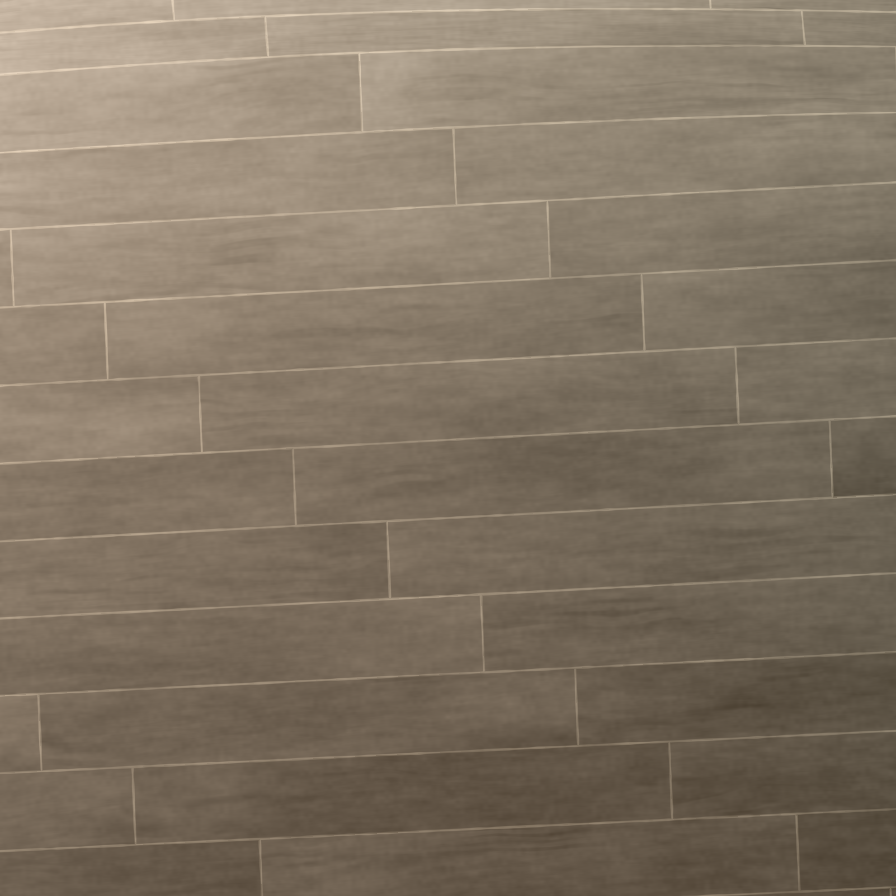
Reproduce this texture procedurally as a Shadertoy shader.

```glsl
// Wood-look floor planks in slightly tilted rows, each row stepped sideways from the last.
// The plane is flattened into row and plank coordinates; stretched noise gives the grain,
// thin pale grout fills the seams, and soft light falls from the upper left.

const float ROW_HEIGHT = 0.0871;
const float PLANK_LENGTH = 0.599;
const float ROW_STEP = 0.105;      // sideways shift per row
const float FIRST_SEAM = 0.0555;   // depth of the first full row below the top
const float GROUT_HALF_WIDTH = 0.0011;

float hash(vec2 p) {
    vec3 q = fract(vec3(p.xyx) * 0.1031);
    q += dot(q, q.yzx + 33.33);
    return fract((q.x + q.y) * q.z);
}

float noise(vec2 p) {
    vec2 i = floor(p), f = fract(p);
    f = f * f * (3.0 - 2.0 * f);
    return mix(mix(hash(i), hash(i + vec2(1, 0)), f.x),
               mix(hash(i + vec2(0, 1)), hash(i + vec2(1, 1)), f.x), f.y);
}

float fbm(vec2 p) {
    float sum = 0.0, amp = 0.5;
    for (int i = 0; i < 4; i++) {
        sum += amp * noise(p);
        p = p * 2.03 + 17.3;
        amp *= 0.5;
    }
    return sum;
}

// Row coordinate counted downward; rows tilt, and bend and narrow near the top.
float rowCoord(vec2 uv) {
    float depth = 1.0 - uv.y;
    float x = uv.x - 0.5;
    float slope = 0.053 * smoothstep(-0.12, 0.2, depth) - 0.006 * smoothstep(0.5, 0.9, depth);
    float bow = 0.047 * (1.0 - smoothstep(0.03, 0.22, depth));
    float flatDepth = depth + slope * x - bow * x * x;
    float r = (flatDepth - FIRST_SEAM) / ROW_HEIGHT;
    return 1.0 + (r < 0.0 ? 2.0 * r : r);
}

// Plank coordinate along a row; seams lean slightly and the last row is laid off-step.
float plankCoord(float x, float row, float across) {
    float start = 0.4026 + ROW_STEP * (row - 1.0) + 0.037 * step(10.5, row);
    float lean = 0.0035 * (across - 0.5);
    return (x - start - lean) / PLANK_LENGTH;
}

float seamDistance(float t, float size) {
    float f = fract(t);
    return min(f, 1.0 - f) * size;
}

float line(float dist, float halfWidth, float pixel) {
    return 1.0 - smoothstep(halfWidth - 0.7 * pixel, halfWidth + 0.8 * pixel, dist);
}

// Signed brightness of the wood: cloudy patches, short fibres and sparse dark streaks.
float woodGrain(vec2 p, float seed) {
    vec2 q = p + vec2(seed * 37.0, seed * 53.0);
    float bend = fbm(q * vec2(4.0, 12.0));
    float clouds = fbm(q * vec2(4.0, 14.0) + 3.0) - 0.47;
    float fibres = fbm(vec2(q.x * 28.0, q.y * 150.0 + bend * 4.0)) - 0.47;
    float streaks = noise(vec2(q.x * 10.0, q.y * 170.0 + bend * 9.0));
    float figure = smoothstep(0.45, 0.7, fbm(q * vec2(5.0, 18.0) + 9.0));
    return 0.14 * clouds + 0.07 * fibres - 0.04 * figure * smoothstep(0.4, 0.95, streaks);
}

// Red level of the lit floor, blended between the four corners.
float lightLevel(vec2 uv) {
    float bottom = mix(0.43, 0.35, uv.x);
    float top = mix(0.81, 0.56, pow(uv.x, 0.8));
    return mix(bottom, top, pow(clamp(uv.y, 0.0, 1.0), 1.35));
}

// Warm brown of a given level, turning greyer as cool rises.
vec3 woodColor(float level, float cool) {
    vec3 drop = mix(vec3(0.0, 0.06, 0.128), vec3(0.01, 0.047, 0.112), cool);
    return vec3(level) - drop * mix(0.85, 1.1, smoothstep(0.35, 0.65, level));
}

void mainImage(out vec4 fragColor, in vec2 fragCoord) {
    vec2 uv = fragCoord / iResolution.xy;
    float pixel = 1.0 / min(iResolution.x, iResolution.y);

    // Rows and planks
    float r = rowCoord(uv);
    float row = floor(r), across = fract(r);
    float along = plankCoord(uv.x, row, across);
    float seed = hash(vec2(floor(along) + 11.0, row + 23.0));

    // Wood tone with fine speckle
    float level = lightLevel(uv) + 0.035 * (seed - 0.5);
    level += woodGrain(vec2(uv.x, r * ROW_HEIGHT), seed);
    level += 0.022 * (noise(uv * 190.0) - 0.5) + 0.016 * (noise(uv * 80.0 + 7.0) - 0.5);
    float cool = smoothstep(0.5, 1.5, uv.x + uv.y) * uv.x;
    vec3 color = woodColor(level, cool);

    // Grout, slightly uneven and worn
    float wobble = 0.0008 * (noise(uv * 90.0) - 0.5);
    float rowHeight = row < 1.0 ? 0.5 * ROW_HEIGHT : ROW_HEIGHT;
    float rowSeam = line(seamDistance(r, rowHeight) + wobble, GROUT_HALF_WIDTH, pixel);
    float endSeam = line(seamDistance(along, PLANK_LENGTH) + wobble, GROUT_HALF_WIDTH, pixel);
    float wear = mix(0.55, 1.0, noise(uv * vec2(24.0, 30.0) + 5.0));
    vec3 grout = color + vec3(0.18, 0.17, 0.15);
    color = mix(color, grout, max(rowSeam, endSeam) * wear);

    fragColor = vec4(clamp(color, 0.0, 1.0), 1.0);
}
```
